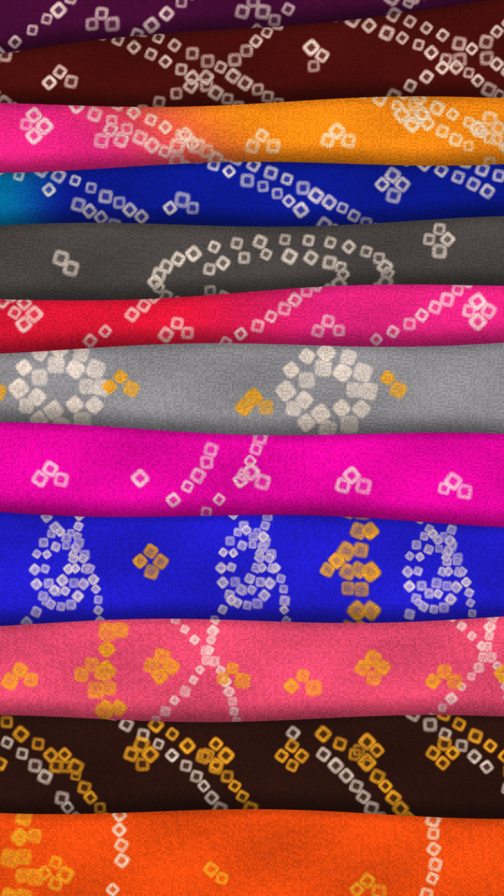
Reproduce this texture procedurally as a Shadertoy shader.

```glsl
// Stack of twelve folded tie-dyed cloths with beaded chains, rings, zigzags and clusters.
#define TALL 1.778
#define BEAD 0.0125
#define SPACING 2.5
#define JITTER 0.4
#define MISSING 0.04
#define GRAIN 0.16
#define SHADOW 0.6
#define CREAM vec3(0.95, 0.87, 0.80)
#define GOLD vec3(0.93, 0.63, 0.13)
#define PINK vec3(0.92, 0.14, 0.50)

const int CLOTHS = 12;
const vec3 dye[12] = vec3[12](
    vec3(.27,.05,.20), vec3(.28,.06,.05), vec3(.95,.53,.08), vec3(.05,.10,.55),
    vec3(.29,.27,.26), vec3(.86,.09,.20), vec3(.55,.54,.55), vec3(.90,.03,.62),
    vec3(.13,.11,.77), vec3(.91,.29,.43), vec3(.17,.08,.06), vec3(.91,.29,.06));
// Lower edge of each cloth: height at the left, rise to the right.
const vec2 hem[12] = vec2[12](
    vec2(.940,.060), vec2(.882,.008), vec2(.811,.009), vec2(.746,.009),
    vec2(.665,.018), vec2(.609,.010), vec2(.525,-.013), vec2(.430,-.015),
    vec2(.303,.008), vec2(.198,.0), vec2(.096,-.006), vec2(-.05,.0));
// Chain layout: period, offset, slope, gap of the pair (negative: no chain).
const vec4 layout_[12] = vec4[12](
    vec4(.24,.10,1.2,0.), vec4(.50,.38,-1.7,.08), vec4(.60,.30,-1.7,.08), vec4(.42,.15,-1.9,.08),
    vec4(1.,.54,0.,-1.), vec4(.30,.22,1.6,0.), vec4(.53,.12,0.,-1.), vec4(.80,.42,.7,.09),
    vec4(.37,.12,.5,0.), vec4(.55,.38,.6,0.), vec4(.30,.38,-1.1,.06), vec4(.62,.22,.3,0.));
// Accents: ring radius, zigzag offset (negative: none), cluster period, cluster offset.
const vec4 accent[12] = vec4[12](
    vec4(0.,-1.,.30,.20), vec4(0.,-1.,.50,.12), vec4(0.,-1.,.15,.52), vec4(0.,-1.,.42,.36),
    vec4(.23,-1.,.75,.12), vec4(0.,-1.,.30,.05), vec4(.08,-1.,.265,.24), vec4(0.,-1.,.20,.10),
    vec4(.05,.70,.37,.30), vec4(0.,.20,.14,.60), vec4(0.,-1.,.15,.13), vec4(0.,.03,.31,.42));

float hash(vec2 p) { return fract(sin(dot(p, vec2(127.1, 311.7))) * 43758.5); }

// One tied knot: a tilted soft square with an undyed rim.
float bead(vec2 p, float r, float hollow, vec2 id) {
    vec2 w = vec2(hash(id), hash(id + 7.3)) - .5;
    float a = .45 + w.x, c = cos(a), s = sin(a);
    p = mat2(c, s, -s, c) * (p + w * r * JITTER);
    float d = sqrt(length(p * p)) / (r * (1. + .3 * w.y));
    float soft = .12 + .7 / (iResolution.x * r);
    float rim = 1. - hollow * (1. - smoothstep(.25, .65, d));
    return (1. - smoothstep(1. - soft, 1. + soft, d)) * rim * (.85 + .3 * w.x) * step(MISSING, hash(id + 3.1));
}

// Beads strung along x = offset + slope * y + wave, repeated in x.
float chain(vec2 q, float period, float offset, float slope, vec2 wave, float r, float hollow) {
    float stepY = SPACING * r / sqrt(1. + slope * slope), m = 0.;
    for (int j = -2; j <= 2; j++) {
        float k = floor(q.y / stepY + .5) + float(j), y = k * stepY;
        float x = q.x - offset - slope * y - wave.x * cos(y * wave.y);
        float n = floor(x / period + .5);
        m = max(m, bead(vec2(x - n * period, q.y - y), r, hollow, vec2(k, n + offset)));
    }
    return m;
}

// Beads around an ellipse.
float ring(vec2 q, vec2 radii, float r, float hollow) {
    float count = floor(3.1416 * (radii.x + radii.y) / (SPACING * r)), m = 0.;
    float near = floor(atan(q.y / radii.y, q.x / radii.x) / 6.2832 * count + .5);
    for (int j = -2; j <= 2; j++) {
        float k = near + float(j), a = k * 6.2832 / count;
        m = max(m, bead(q - radii * vec2(cos(a), sin(a)), r, hollow, vec2(mod(k, count), radii.x)));
    }
    return m;
}

// Three or four beads in a diamond, at a varied height in each repeat.
float cluster(vec2 q, float period, float offset, float r, float hollow, float seed) {
    float n = floor((q.x - offset) / period + .5), h = hash(vec2(n, seed)), m = 0.;
    q -= vec2(offset + n * period, (h - .5) * .07);
    for (int j = 0; j < 4; j++) {
        if (j == 3 && h < .55) break;
        float a = float(j) * 1.5708;
        m = max(m, bead(q - 1.45 * r * vec2(cos(a), sin(a)), r, hollow, vec2(n + float(j) * 5., seed)));
    }
    return m;
}

float edge(int i, float x) {
    return (hem[i].x + hem[i].y * x + .004 * sin(x * 7. + float(i) * 2.3)) * TALL;
}

vec3 cloth(int i, vec2 p, float low, float high) {
    vec2 q = vec2(p.x, p.y - .5 * (low + high));
    vec4 L = layout_[i], A = accent[i];
    vec3 base = dye[i];
    if (i == 2) base = mix(PINK, base, smoothstep(.12, .55, p.x + q.y));
    if (i == 3) base = mix(vec3(.02, .42, .62), base, smoothstep(0., .15, p.x));
    if (i == 5) base = mix(base, PINK, smoothstep(.3, .7, p.x));
    bool golden = i == 6 || i >= 8;
    float hollow = i == 6 ? .1 : i == 8 || i == 9 ? .25 : .8;
    float r = BEAD * (i == 8 || i == 9 ? .75 : i == 6 ? 1.25 : 1.);

    // Pale and golden knots
    float pale = 0., gold = 0.;
    if (L.w >= 0.) {
        vec2 wave = vec2(.018, 23.);
        pale = chain(q, L.x, L.y - L.w * .5, L.z, wave, r, hollow);
        float pair = L.w > 0. ? chain(q, L.x, L.y + L.w * .5, L.z, wave, r, hollow) : 0.;
        if (i == 10) gold = pair; else pale = max(pale, pair);
        if (i == 1 || i == 8 || i == 9) pale = max(pale, chain(q, L.x, L.y + .04, -L.z, wave, r, hollow));
    }
    if (A.x > 0.) {
        vec2 c = vec2(mod(q.x - L.y + .5 * L.x, L.x) - .5 * L.x, q.y + (i == 4 ? .04 : 0.));
        vec2 radii = vec2(A.x, .075);
        pale = max(pale, max(ring(c, radii, r, hollow), ring(c, radii * .62, r, hollow)));
    }
    if (A.y >= 0.) for (int j = 0; j < 2; j++)
        gold = max(gold, chain(q, 1., A.y + float(j) * .026, 0., vec2(.012, 75.), BEAD * 1.25, .2));
    float knots = cluster(q, A.z, A.w, BEAD * 1.1, hollow, float(i));
    if (golden) gold = max(gold, knots); else pale = max(pale, knots);

    // Dye, wear, weave and fold shading
    float worn = .92 + .08 * sin(p.x * 61. + sin(p.y * 83.) * 2.);
    vec3 col = mix(base, mix(CREAM, base, .12), pale * worn);
    col = mix(col, GOLD, gold * worn);
    float weave = hash(floor(p * 280.)) - .5;
    float folds = .05 * sin(p.x * 9. + q.y * 24. + float(i)) + .03 * sin(p.x * 23. - q.y * 31.);
    float roll = mix(SHADOW, 1., smoothstep(-.004, .045, p.y - low));
    roll *= mix(.86, 1., smoothstep(0., .02, high - p.y));
    return col * (1. + weave * GRAIN + folds) * roll;
}

void mainImage(out vec4 fragColor, in vec2 fragCoord) {
    vec2 p = fragCoord / iResolution.xy * vec2(1., TALL);
    float px = TALL / iResolution.y, high = 1.03 * TALL;
    vec3 col = vec3(0.);
    for (int i = 0; i < CLOTHS; i++) {
        float low = edge(i, p.x);
        if (p.y < high + px && p.y > low - px)
            col = mix(col, cloth(i, p, low, high), smoothstep(-px, px, high - p.y));
        high = low;
    }
    fragColor = vec4(clamp(col, 0., 1.), 1.);
}
```
